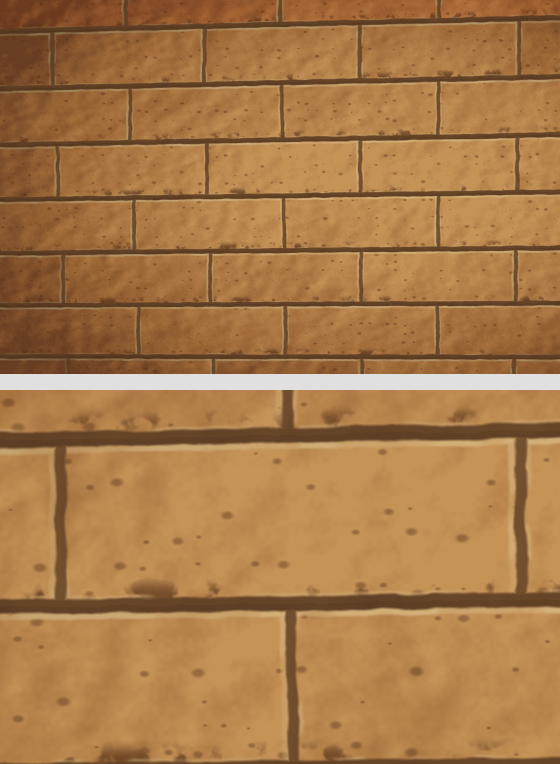
Top: the whole. Bottom: its middle third, enlarged.
Reproduce this texture procedurally as a WebGL 1 fragment shader.

```glsl
precision highp float;
// Warm brick wall in half bond, seen slightly askew under an uneven lamp.
// A quadratic perspective maps the canvas to brick columns and courses;
// noise roughens the edges, gates the pale mortar lips and wears the faces.
uniform vec2 u_resolution;

const float ASPECT = 1.5;            // wall width over height
const float COURSE = 0.150;          // mean brick pitch, in wall heights
const float LENGTH = 0.405;
const float BED = 0.0066;            // half width of horizontal joints
const float HEAD = 0.0048;           // half width of vertical joints
const float LIP = 0.0055;            // width of the pale mortar edge
const float WOBBLE = 0.0042;         // roughness of the brick edges
const float RELIEF = 0.50;
const vec2 LAMP = vec2(0.68, 0.50);  // centre of the light, from top left
const float FALLOFF = 1.75;

const vec3 BRICK_DARK = vec3(0.41, 0.24, 0.13);
const vec3 BRICK_MID = vec3(0.61, 0.40, 0.21);
const vec3 BRICK_LIGHT = vec3(0.76, 0.56, 0.33);
const vec3 JOINT_DARK = vec3(0.30, 0.19, 0.11);
const vec3 JOINT_LIGHT = vec3(0.45, 0.31, 0.18);
const vec3 CREAM = vec3(0.84, 0.71, 0.49);
const vec3 PIT = vec3(0.32, 0.18, 0.09);

float hash(vec2 p) {
  vec3 q = fract(vec3(p.xyx) * 0.1031);
  q += dot(q, q.yzx + 33.33);
  return fract((q.x + q.y) * q.z);
}

float noise(vec2 p) {
  vec2 i = floor(p), f = fract(p);
  f = f * f * (3.0 - 2.0 * f);
  return mix(mix(hash(i), hash(i + vec2(1.0, 0.0)), f.x),
             mix(hash(i + vec2(0.0, 1.0)), hash(i + 1.0), f.x), f.y);
}

float fbm(vec2 p) {
  float sum = 0.0, amp = 0.5;
  for (int i = 0; i < 4; i++) {
    sum += amp * noise(p);
    p = mat2(1.6, 1.2, -1.2, 1.6) * p + 7.3;
    amp *= 0.5;
  }
  return sum;
}

// Column and course numbers; courses tilt and narrow down the wall.
vec2 wallCoords(vec2 p) {
  float bend = mix(0.0113, 0.0082, p.x);
  float t = (p.y - mix(0.084, 0.047, p.x)) / mix(0.1553, 0.1592, p.x);
  float course = (1.0 - sqrt(1.0 - 4.0 * bend * t)) / (2.0 * bend);
  float row = floor(course);
  float s = (p.x - 0.094 - 0.0047 * row) / (0.267 - 0.002 * row);
  float column = (sqrt(1.0 + 0.0532 * s) - 1.0) / 0.0266;
  return vec2(column + 0.5 * mod(row, 2.0), course);
}

// Scattered small round pits, one candidate per cell.
float pits(vec2 p) {
  vec2 cell = floor(p);
  vec2 centre = 0.3 + 0.4 * vec2(hash(cell + 3.1), hash(cell + 8.7));
  float radius = 0.22 * hash(cell + 17.0);
  float d = length((fract(p) - centre) * vec2(0.8, 1.2));
  return step(0.72, hash(cell + 29.0)) * (1.0 - smoothstep(radius * 0.4, radius + 0.08, d));
}

float inside(float edge, float d, float soft) {
  return 1.0 - smoothstep(edge - soft, edge + soft, d);
}

void main() {
  vec2 uv = gl_FragCoord.xy / u_resolution;
  uv.y = 1.0 - uv.y;
  vec2 p = uv * vec2(ASPECT, 1.0);
  float soft = max(0.0018, 0.8 / u_resolution.y);

  // Brick cell and distances to its four sides
  vec2 rough = vec2(fbm(p * 38.0), fbm(p * 38.0 + 51.0)) - 0.47;
  vec2 wall = wallCoords(uv + WOBBLE * rough * vec2(1.2, 1.0));
  vec2 id = floor(wall), f = fract(wall);
  vec2 near = f * vec2(LENGTH, COURSE);
  vec2 far = (1.0 - f) * vec2(LENGTH, COURSE);
  float tone = hash(id + 40.0) - 0.5;

  // Brick face: lamp, stain, relief and grain
  vec2 away = (uv - LAMP) * vec2(0.95, 1.1);
  float lamp = clamp(1.0 - FALLOFF * dot(away, away), 0.0, 1.0);
  vec2 grain = mat2(0.85, 0.5, -0.5, 0.85) * p * vec2(24.0, 30.0);
  float bump = fbm(grain) - fbm(grain + vec2(0.25, 0.45));
  float light = lamp + 0.12 * tone + 0.22 * (fbm(p * 7.0 + id * 5.0) - 0.47);
  light += RELIEF * bump + 0.07 * (noise(p * 230.0) - 0.5);
  vec3 color = mix(BRICK_DARK, BRICK_MID, clamp(light * 2.0, 0.0, 1.0));
  color = mix(color, BRICK_LIGHT, clamp(light * 2.0 - 1.0, 0.0, 1.1));
  color *= mix(vec3(1.0), vec3(1.04, 0.95, 0.92), step(id.y, -0.5));

  // Pits, thicker along the lower edge
  float lower = inside(BED + 0.012, far.y, 0.009);
  float chips = lower * smoothstep(0.53, 0.70, fbm(p * 45.0 + 13.0));
  color = mix(color, PIT, max(0.40 * pits(p * 42.0), 0.65 * chips));

  // Pale lips: steady above and at the right, broken elsewhere
  float patchy = smoothstep(0.35, 0.65, noise(p * 32.0 + 5.0));
  float lip = inside(BED + LIP, near.y, soft) * (0.55 + 0.35 * patchy);
  lip = max(lip, inside(HEAD + LIP, far.x, soft) * (0.35 + 0.35 * patchy));
  lip = max(lip, inside(HEAD + 0.7 * LIP, near.x, soft) * 0.5 * patchy);
  lip = max(lip, inside(BED + 0.5 * LIP, far.y, soft) * 0.45 * patchy);
  color = mix(color, CREAM * mix(0.62, 1.0, lamp), lip);

  // Shadowed joints
  float bed = inside(BED, min(near.y, far.y), soft);
  float head = inside(HEAD, min(near.x, far.x), soft);
  float shade = 0.35 * fbm(p * 30.0) + 0.35 * lamp + 0.2 * head * (1.0 - bed);
  vec3 joint = mix(JOINT_DARK, JOINT_LIGHT, shade + 0.15 * step(far.y, BED));
  color = mix(color, joint, max(bed, head * 0.9));
  gl_FragColor = vec4(color, 1.0);
}
```
